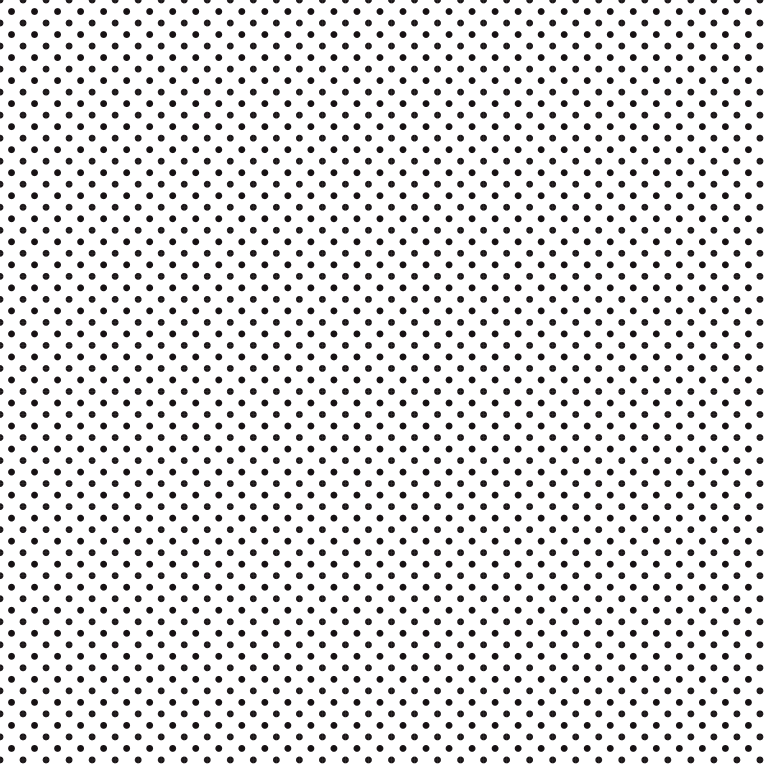
Give the GLSL for this pattern, as a WebGL 1 fragment shader.

```glsl
precision highp float;
// Small black polka dots on white, staggered so that every second row is offset.
// Each square tile holds one whole dot in its middle and a quarter dot at each
// corner; the tile joints show as faint hairlines across the corner dots.

uniform vec2 u_resolution;

const float TILES_ACROSS = 33.35;
const float DOT_RADIUS = 0.147;    // in tiles
const float SEAM_HALF_WIDTH = 0.02;
const float SEAM_STRENGTH = 0.65;

const vec3 PAPER = vec3(1.0);
const vec3 INK = vec3(0.09, 0.07, 0.08);
const vec3 SEAM_INK = vec3(0.24, 0.23, 0.23);

// Offset from the nearest point of the unit grid.
vec2 nearestGridOffset(vec2 p) {
    return fract(p + 0.5) - 0.5;
}

// Antialiased coverage of a disc centred on the origin.
float discCoverage(vec2 p, float radius, float pixel) {
    return clamp(0.5 + (radius - length(p)) / pixel, 0.0, 1.0);
}

// Share of a pixel at distance x that a line of the given half width covers.
float lineCoverage(float x, float halfWidth, float pixel) {
    float right = clamp(x + 0.5 * pixel, -halfWidth, halfWidth);
    float left = clamp(x - 0.5 * pixel, -halfWidth, halfWidth);
    return (right - left) / pixel;
}

// Horizontal and vertical hairlines through the origin.
float crossCoverage(vec2 p, float halfWidth, float pixel) {
    return max(lineCoverage(p.x, halfWidth, pixel),
               lineCoverage(p.y, halfWidth, pixel));
}

void main() {
    // Tile coordinates, counted from the top left corner
    float side = min(u_resolution.x, u_resolution.y);
    vec2 fromTopLeft = vec2(gl_FragCoord.x, u_resolution.y - gl_FragCoord.y);
    vec2 tile = fromTopLeft / side * TILES_ACROSS;
    float pixel = TILES_ACROSS / side;

    // Two interleaved square grids of dots
    vec2 corner = nearestGridOffset(tile);
    vec2 middle = nearestGridOffset(tile - 0.5);
    float cornerDot = discCoverage(corner, DOT_RADIUS, pixel);
    float middleDot = discCoverage(middle, DOT_RADIUS, pixel);

    // Joints lighten the corner dots only
    float seam = SEAM_STRENGTH * crossCoverage(corner, SEAM_HALF_WIDTH, pixel);
    vec3 color = mix(PAPER, INK, middleDot);
    color = mix(color, mix(INK, SEAM_INK, seam), cornerDot);

    gl_FragColor = vec4(color, 1.0);
}
```
